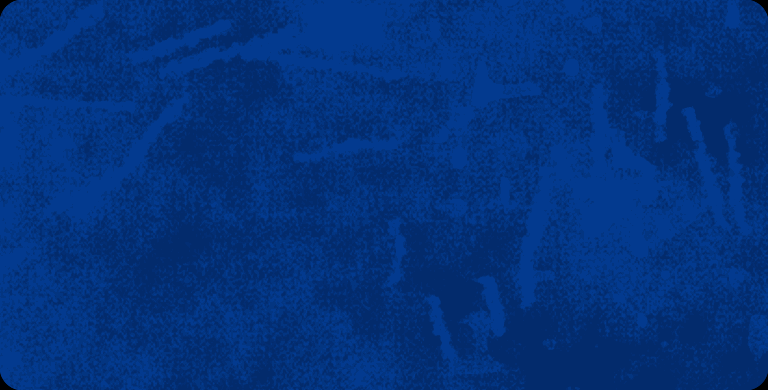
A Shadertoy shader for this texture:

```glsl
// Worn blue knitted cloth on a card with rounded corners.
// Cloudy tone, brushed streaks and a stitch grain are summed,
// then cut into four flat blues.

float hash(vec2 p) {
    vec3 q = fract(vec3(p.xyx) * 0.1031);
    q += dot(q, q.yzx + 33.33);
    return fract((q.x + q.y) * q.z);
}

float noise(vec2 p) {
    vec2 i = floor(p), f = fract(p);
    f = f * f * (3.0 - 2.0 * f);
    float low = mix(hash(i), hash(i + vec2(1, 0)), f.x);
    float high = mix(hash(i + vec2(0, 1)), hash(i + vec2(1, 1)), f.x);
    return mix(low, high, f.y);
}

float fbm(vec2 p) {
    return 0.5 * noise(p) + 0.3 * noise(p * 2.1 + 17.0) + 0.2 * noise(p * 4.7 + 41.0);
}

float patchAt(vec2 p, vec2 centre, vec2 size) {
    vec2 d = (p - centre) / size;
    return exp(-dot(d, d));
}

float segmentDistance(vec2 p, vec2 a, vec2 b) {
    vec2 pa = p - a, ba = b - a;
    return length(pa - ba * clamp(dot(pa, ba) / dot(ba, ba), 0.0, 1.0));
}

// Flat brushed marks: slanted on the left, nearly upright on the right
float streaks(vec2 p, float aspect) {
    float mark = 0.0;
    p += 0.025 * (vec2(noise(p * 9.0), noise(p * 9.0 + 50.0)) - 0.5);
    float ragged = 0.02 * (noise(p * 60.0) - 0.5);
    for (int i = 0; i < 20; i++) {
        float k = float(i);
        float h1 = hash(vec2(k, 3.0)), h2 = hash(vec2(k, 11.0));
        float h3 = hash(vec2(k, 23.0)), h4 = hash(vec2(k, 37.0));
        float across = (k + h1) / 20.0;
        bool left = across < 0.5;
        float angle = left ? mix(-0.15, 1.15, h2) : mix(1.4, 1.95, h2);
        float reach = left ? mix(0.08, 0.23, h3) : mix(0.03, 0.18, h3);
        vec2 centre = vec2(across * aspect, left ? mix(0.48, 0.95, h4) : mix(0.15, 0.85, h4));
        vec2 arm = reach * vec2(cos(angle), sin(angle));
        float d = segmentDistance(p, centre - arm, centre + arm) + ragged;
        float halfWidth = mix(0.009, 0.019, h1);
        mark = max(mark, 1.0 - smoothstep(halfWidth - 0.006, halfWidth + 0.01, d));
    }
    return mark;
}

// Broad light and dark clouds of the dye
float clouds(vec2 p, float aspect) {
    vec2 u = vec2(p.x / aspect * 1.97, p.y);
    float tone = 0.49 + 0.75 * (fbm(p * 3.3 + 5.0) - 0.5);
    tone += 0.22 * (noise(p * 13.0 + 30.0) - 0.5) + 0.2 * (noise(p * 27.0 + 60.0) - 0.5);
    tone += 0.15 * patchAt(u, vec2(0.02, 0.6), vec2(0.28, 0.55));
    tone += 0.28 * patchAt(u, vec2(1.66, 0.45), vec2(0.18, 0.15));
    tone += 0.1 * patchAt(u, vec2(0.6, 1.0), vec2(0.6, 0.12));
    tone += 0.1 * patchAt(u, vec2(1.5, 0.97), vec2(0.4, 0.13));
    tone -= 0.36 * patchAt(u, vec2(1.1, 0.25), vec2(0.25, 0.22));
    tone -= 0.36 * patchAt(u, vec2(1.83, 0.68), vec2(0.26, 0.13));
    tone -= 0.26 * patchAt(u, vec2(1.55, 0.1), vec2(0.34, 0.14));
    tone -= 0.1 * patchAt(u, vec2(0.62, 0.56), vec2(0.36, 0.34));
    // Small bright spots towards the right
    float spots = smoothstep(0.78, 0.84, noise(p * 17.0 + 8.0));
    return tone + 0.3 * spots * smoothstep(0.9, 1.3, u.x);
}

// V-shaped stitches in upright columns, roughened by fine speckle
float knitGrain(vec2 p) {
    vec2 q = p * vec2(50.0, 56.0);
    q += 0.8 * (vec2(noise(p * 24.0), noise(p * 24.0 + 70.0)) - 0.5);
    float vee = abs(fract(q.x) - 0.5);
    float stitch = sin(6.2832 * (q.y + vee * 1.2));
    float column = cos(6.2832 * q.x);
    float speckle = noise(p * vec2(210.0, 180.0)) - 0.5;
    float clump = noise(p * 85.0 + 90.0) - 0.5;
    return 0.08 * stitch + 0.05 * column + 0.48 * speckle + 0.18 * clump;
}

void mainImage(out vec4 fragColor, in vec2 fragCoord) {
    vec2 p = fragCoord / iResolution.y;
    float aspect = iResolution.x / iResolution.y;
    float pixel = 1.0 / iResolution.y;

    // Worn light and deep dark areas lose part of their grain
    float tone = clouds(p, aspect);
    tone = mix(tone, max(tone, 0.8), 0.95 * streaks(p, aspect));
    float grainAmount = 1.0 - 0.7 * smoothstep(0.17, 0.32, abs(tone - 0.5));
    float value = tone + grainAmount * knitGrain(p);

    // Four blues with narrow soft steps
    vec3 color = vec3(0.01, 0.168, 0.425);
    color = mix(color, vec3(0.01, 0.18, 0.455), smoothstep(0.33, 0.35, value));
    color = mix(color, vec3(0.01, 0.207, 0.507), smoothstep(0.46, 0.48, value));
    color = mix(color, vec3(0.01, 0.228, 0.56), smoothstep(0.64, 0.66, value));

    // Rounded card on black
    vec2 halfSize = 0.5 * vec2(aspect, 1.0);
    vec2 corner = abs(p - halfSize) - halfSize + 0.058;
    float edge = length(max(corner, 0.0)) - 0.058;
    color *= 1.0 - smoothstep(0.0, pixel, edge);

    fragColor = vec4(color, 1.0);
}
```
